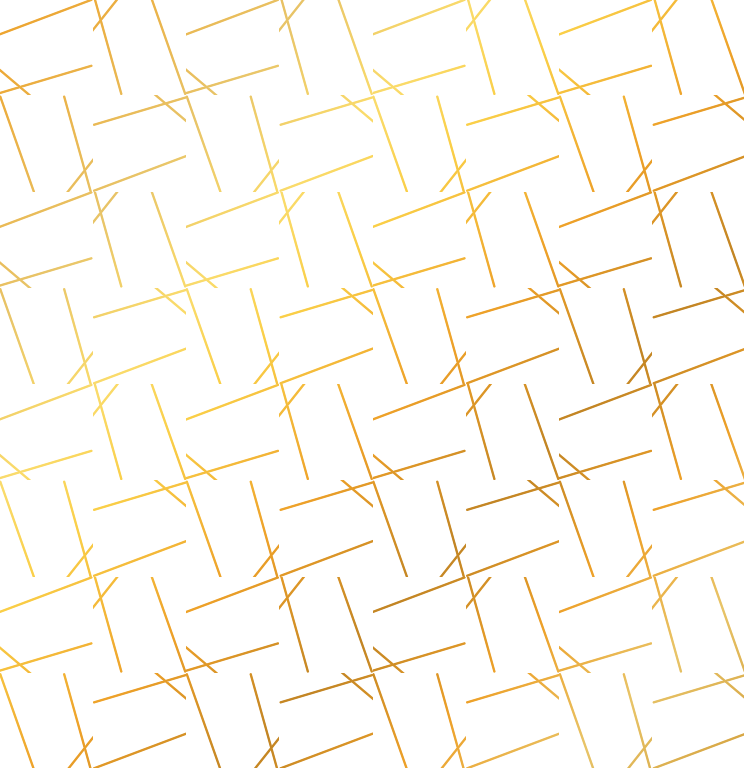
Give the GLSL for this pattern, as a WebGL 1 fragment shader.

```glsl
precision highp float;
// Gold foil sticks in a pinwheel lattice: one cell motif turned by quarters, on white.

uniform vec2 u_resolution;

// Lengths are in canvas heights, measured from the top left.
const vec2 CELL_SIZE = vec2(0.12145, 0.12535);
const vec2 LATTICE_ORIGIN = vec2(-0.0007, -0.0013);
const float LINE_WIDTH = 0.0031;

// Motif sticks as start.xy, end.xy in cell fractions.
const vec4 UPPER_STICK = vec4(0.0, 0.368, 0.985, 0.009);
const vec4 LOWER_STICK = vec4(0.0, 0.978, 0.985, 0.694);
const vec4 SHORT_STICK = vec4(-0.02, 0.718, 0.345, 1.017);

const vec3 PAPER = vec3(1.0);
const vec3 AMBER = vec3(0.93, 0.63, 0.16);
const vec3 SAND = vec3(0.91, 0.77, 0.41);
const vec3 PALE_GOLD = vec3(0.98, 0.86, 0.42);
const vec3 BRIGHT_GOLD = vec3(0.98, 0.81, 0.28);
const vec3 BRONZE = vec3(0.76, 0.52, 0.14);
const vec3 OLD_GOLD = vec3(0.83, 0.63, 0.24);

float ramp(float from, float to, float t) {
  return clamp((t - from) / (to - from), 0.0, 1.0);
}

// Metallic sheen running from the top left to the bottom right corner.
vec3 foilColor(float t) {
  vec3 color = mix(AMBER, SAND, ramp(0.0, 0.21, t));
  color = mix(color, PALE_GOLD, ramp(0.21, 0.32, t));
  color = mix(color, BRIGHT_GOLD, ramp(0.32, 0.40, t));
  color = mix(color, AMBER, ramp(0.40, 0.53, t));
  color = mix(color, BRONZE, ramp(0.53, 0.66, t));
  color = mix(color, AMBER, ramp(0.66, 0.77, t));
  color = mix(color, SAND, ramp(0.77, 0.88, t));
  return mix(color, OLD_GOLD, ramp(0.88, 1.0, t));
}

float stickDistance(vec2 p, vec4 stick, vec2 size) {
  vec2 start = stick.xy * size;
  vec2 along = stick.zw * size - start;
  vec2 offset = p - start;
  float h = clamp(dot(offset, along) / dot(along, along), 0.0, 1.0);
  return length(offset - along * h);
}

// Distance to the motif, turned according to the cell parity.
float latticeDistance(vec2 p) {
  vec2 grid = (p - LATTICE_ORIGIN) / CELL_SIZE;
  vec2 parity = mod(floor(grid), 2.0);
  vec2 local = fract(grid);
  vec2 size = CELL_SIZE;

  // The lower row is a half turn of the upper row, with its columns swapped.
  if (parity.y > 0.5) {
    local = 1.0 - local;
    parity.x = 1.0 - parity.x;
  }
  if (parity.x > 0.5) {
    local = vec2(local.y, 1.0 - local.x);
    size = CELL_SIZE.yx;
  }

  vec2 q = local * size;
  float d = stickDistance(q, UPPER_STICK, size);
  d = min(d, stickDistance(q, LOWER_STICK, size));
  return min(d, stickDistance(q, SHORT_STICK, size));
}

void main() {
  vec2 uv = gl_FragCoord.xy / u_resolution;
  uv.y = 1.0 - uv.y;
  vec2 p = vec2(uv.x * u_resolution.x / u_resolution.y, uv.y);

  // One pixel of edge smoothing around each stick.
  float pixel = 1.0 / u_resolution.y;
  float edge = latticeDistance(p) - 0.5 * LINE_WIDTH;
  float ink = 1.0 - smoothstep(-0.6 * pixel, 0.6 * pixel, edge);

  vec3 foil = foilColor(0.5 * (uv.x + uv.y));
  gl_FragColor = vec4(mix(PAPER, foil, ink), 1.0);
}
```
